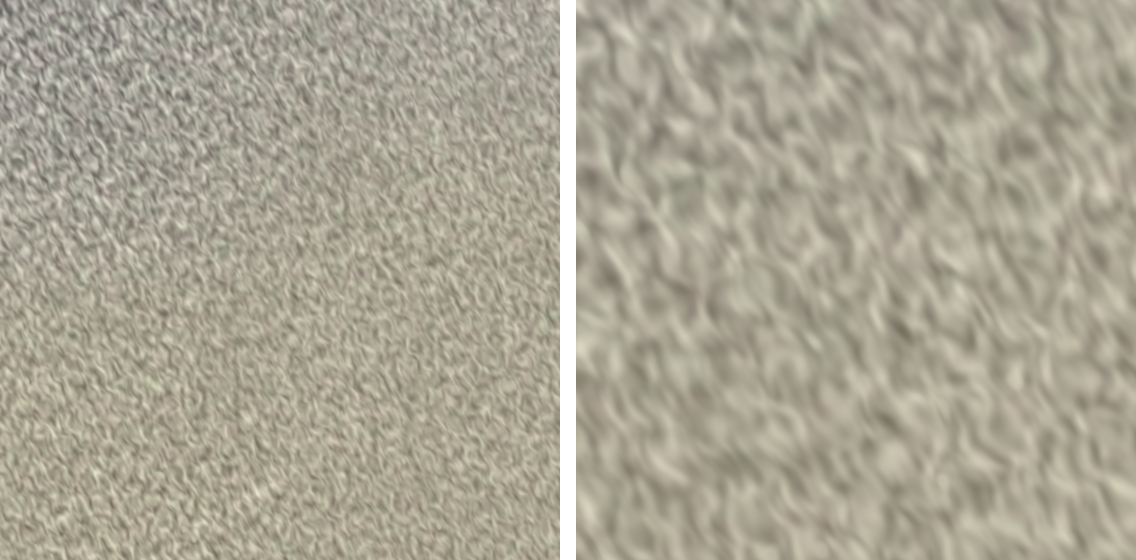
Left: the whole. Right: its middle third, enlarged.
Write a Shadertoy shader that draws this texture.

```glsl
// Weathered asphalt: fine, soft, slanted grains in warm grey, with pale chips and dull stains.
// Warped, stretched gradient noise makes the grains; scattered ellipses make chips and stains.
// Slow gradients vary the contrast and tint from the cool upper left to the warm lower edge.

#define GRAIN_FREQ   vec2(92.0, 47.0)        // cells across and along the grain
#define GRAIN_TILT   0.50                    // lean from vertical, radians
#define GRAIN_GAIN   1.02                    // contrast of the grains
#define WARP_AMOUNT  0.0065                  // bending of the grains
#define CHIP_SHARE   0.17                    // part of the cells holding a pale chip
#define STAIN_SHARE  0.10                    // part of the cells holding a stain
#define MEAN_TONE    0.44
#define DARK_COLOR   vec3(0.550, 0.528, 0.472)
#define LIGHT_COLOR  vec3(0.810, 0.792, 0.718)
#define COOL_TINT    vec3(-0.016, -0.004, 0.026)
#define WARM_TINT    vec3(0.006, 0.002, -0.014)

// Integer hash giving two values from 0 to 1
vec2 hash2(vec2 cell) {
    uvec2 v = uvec2(ivec2(cell) + 4096);
    v = v * 1664525u + 1013904223u;
    v.x += v.y * 1664525u;
    v.y += v.x * 1664525u;
    v ^= v >> 16u;
    v.x += v.y * 1664525u;
    v.y += v.x * 1664525u;
    v ^= v >> 16u;
    return vec2(v & 65535u) / 65535.0;
}

// Slope of a random unit gradient at one lattice corner
float corner(vec2 cell, vec2 offset) {
    float angle = 6.28318 * hash2(cell).x;
    return dot(vec2(cos(angle), sin(angle)), offset);
}

float gradientNoise(vec2 p) {
    vec2 i = floor(p), f = fract(p);
    vec2 u = f * f * f * (f * (f * 6.0 - 15.0) + 10.0);
    vec2 e = vec2(1.0, 0.0);
    float low  = mix(corner(i, f), corner(i + e.xy, f - e.xy), u.x);
    float high = mix(corner(i + e.yx, f - e.yx), corner(i + e.xx, f - e.xx), u.x);
    return mix(low, high, u.y);
}

// Soft ellipses, at most one per cell; size is the half width in cells
float scatter(vec2 p, float share, vec2 size) {
    vec2 home = floor(p);
    float cover = 0.0;
    for (int y = -1; y <= 1; y++)
    for (int x = -1; x <= 1; x++) {
        vec2 cell = home + vec2(x, y);
        vec2 place = hash2(cell + 211.0);
        vec2 pick = hash2(cell + 577.0);
        vec2 d = (p - cell - place) / (size * mix(0.65, 1.2, pick.y));
        float blob = 1.0 - smoothstep(0.35, 1.25, length(d));
        cover = max(cover, blob * step(pick.x, share) * mix(0.5, 1.0, place.x));
    }
    return cover;
}

void mainImage(out vec4 fragColor, in vec2 fragCoord) {
    vec2 uv = fragCoord / iResolution.xy;
    vec2 p = fragCoord / iResolution.y;

    // Bent coordinates turned to the grain: x across, y along
    vec2 bend = vec2(gradientNoise(p * 38.0), gradientNoise(p * 38.0 + 71.3));
    float c = cos(GRAIN_TILT), s = sin(GRAIN_TILT);
    vec2 q = mat2(c, -s, s, c) * (p + WARP_AMOUNT * bend);

    // Grains in three sizes
    float grain = 0.85 * gradientNoise(q * GRAIN_FREQ)
                + 0.52 * gradientNoise(q * GRAIN_FREQ * 1.55 + 37.7)
                + 0.30 * gradientNoise(q * GRAIN_FREQ * 0.48 + 93.1);

    // Slow changes over the surface
    float patches = gradientNoise(p * 4.3 + 11.0) + 0.6 * gradientNoise(p * 11.0 + 29.0);
    float upperLeft = 1.0 - smoothstep(0.05, 0.85, length((uv - vec2(0.0, 1.0)) * vec2(0.9, 1.1)));
    float lowerLeft = 1.0 - smoothstep(0.05, 0.55, length(uv - vec2(0.2, 0.0)));
    float contrast = GRAIN_GAIN * (0.88 + 0.50 * upperLeft + 0.22 * lowerLeft + 0.15 * patches);

    // Tone, with stains that also flatten the grain
    float stain = scatter(p * 6.0 + 3.0, STAIN_SHARE, vec2(0.13, 0.11));
    float chip = scatter(q * 25.0, CHIP_SHARE, vec2(0.14, 0.22));
    float tone = MEAN_TONE + contrast * grain * (1.0 - 0.5 * stain);
    tone += 0.09 * patches - 0.10 * upperLeft - 0.28 * stain;
    tone = mix(tone, max(tone, 0.98), 0.75 * chip);
    tone = clamp(tone, -0.45, 1.35);

    // Colour, with a faint drift between olive and mauve
    vec3 color = mix(DARK_COLOR, LIGHT_COLOR, tone);
    float cool = max(upperLeft, 0.6 * smoothstep(0.6, 1.0, uv.y));
    color += COOL_TINT * cool + WARM_TINT * (1.0 - smoothstep(0.1, 0.8, uv.y));
    float drift = gradientNoise(p * 24.0 + 53.0) + 0.6 * gradientNoise(p * 60.0 + 17.0);
    color += drift * vec3(0.016, -0.010, 0.006);

    fragColor = vec4(clamp(color, 0.0, 1.0), 1.0);
}
```
